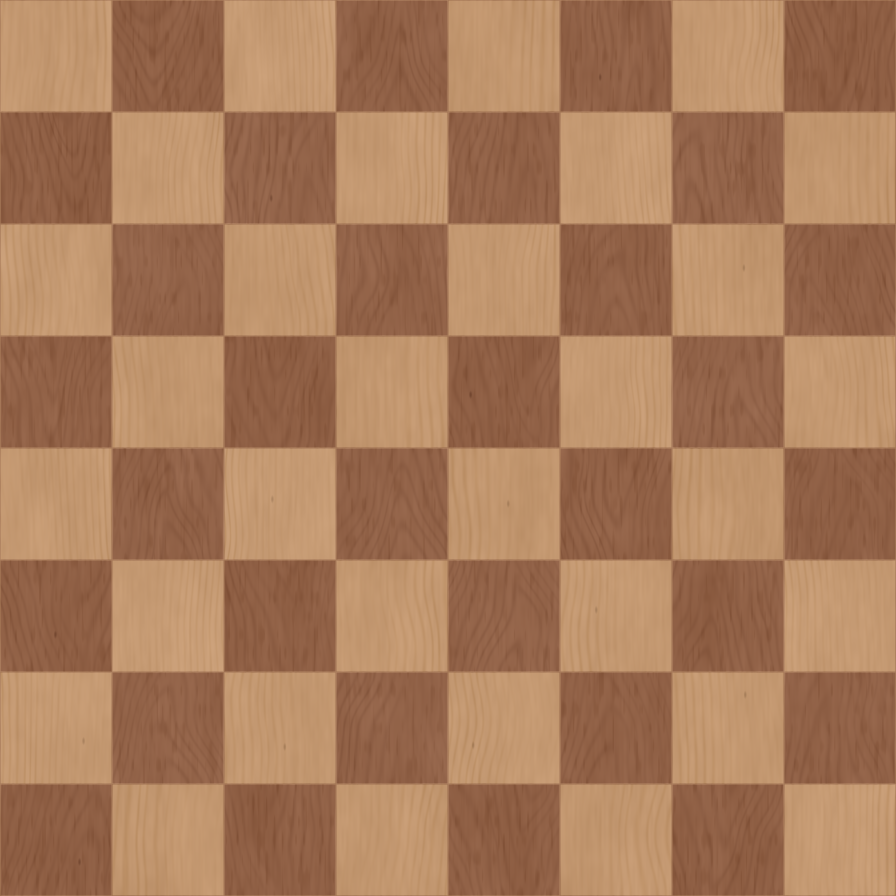
Reproduce this texture procedurally as a three.js fragment shader.

```glsl
// Wooden checkerboard of 8 by 8 veneer squares, pale maple against brown walnut.
// Each square cuts its own piece of grain: warped cone rings plus stretched
// value noise for fibres and pores. Square indices wrap, so the board tiles.

varying vec2 vUv;

const float SQUARES = 8.0;       // squares across and down
const float EDGE = 0.012;        // joint softness, in squares
const vec3 MAPLE = vec3(0.765, 0.595, 0.440);
const vec3 MAPLE_GRAIN = vec3(0.040, 0.046, 0.062);
const vec3 WALNUT = vec3(0.562, 0.376, 0.272);
const vec3 WALNUT_GRAIN = vec3(0.050, 0.046, 0.040);
const vec3 FLECK = vec3(0.14, 0.12, 0.10);
const float MAPLE_RINGS = 85.0;  // ring phase per square
const float WALNUT_RINGS = 75.0;
const float TINT = 0.020;        // tone shift between squares
const float MOTTLE = 0.045;      // broad cloudiness
const float FIBRE = 0.034;       // fine vertical streaks
const float PORES = 0.030;       // short dark pores in walnut

float hash(vec2 p) {
  vec3 q = fract(p.xyx * 0.1031);
  q += dot(q, q.yzx + 33.33);
  return fract((q.x + q.y) * q.z);
}

float noise(vec2 p) {
  vec2 i = floor(p);
  vec2 f = fract(p);
  f = f * f * (3.0 - 2.0 * f);
  float low = mix(hash(i), hash(i + vec2(1.0, 0.0)), f.x);
  float high = mix(hash(i + vec2(0.0, 1.0)), hash(i + 1.0), f.x);
  return mix(low, high, f.y);
}

// Soft growth lines, centred on zero
float ringLines(float radius, float rings, float offset) {
  float phase = radius * rings + 5.0 * noise(vec2(radius * 8.0 + offset, offset));
  return pow(0.5 + 0.5 * sin(phase), 3.0) - 0.31;
}

// Nearly straight grain, stronger toward one side
vec3 maple(vec2 f, vec2 p, vec4 seed) {
  float warp = 0.12 * (noise(p * vec2(1.5, 1.8)) - 0.5);
  float radius = f.x + warp + 0.12 * (seed.z - 0.5) * f.y;
  float side = seed.x < 0.5 ? f.x : 1.0 - f.x;
  float strength = mix(0.15, 0.75, smoothstep(0.2, 1.0, side));
  strength *= 0.5 + noise(p * vec2(4.0, 1.0));
  float lines = ringLines(radius, MAPLE_RINGS * (0.75 + 0.5 * seed.w), seed.y * 40.0);
  return MAPLE - MAPLE_GRAIN * lines * strength;
}

// Cathedral arches: a cone cut lengthwise, with pores
vec3 walnut(vec2 f, vec2 p, vec4 seed) {
  float warp = 0.20 * (noise(p * vec2(2.5, 2.0)) - 0.5);
  float x = f.x - mix(0.2, 0.8, seed.x) + warp;
  float slope = mix(0.12, 0.30, seed.z) * (seed.w < 0.25 ? -1.0 : 1.0);
  float radius = sqrt(x * x + 0.006) + slope * f.y;
  float strength = 0.15 + 0.65 * noise(p * vec2(3.0, 1.6) + 9.0);
  float lines = ringLines(radius, WALNUT_RINGS, seed.y * 40.0);
  float pores = smoothstep(0.62, 0.95, noise(p * vec2(42.0, 6.0) + 5.0));
  return WALNUT - WALNUT_GRAIN * lines * strength - PORES * (pores - 0.12);
}

void main() {
  vec2 board = vUv * SQUARES;
  vec2 id = mod(floor(board), SQUARES);
  vec2 f = fract(board);
  vec4 seed = vec4(hash(id + 3.7), hash(id + 17.3), hash(id + 41.9), hash(id + 73.1));
  vec2 p = f + floor(seed.xy * 60.0) + id * 3.0;

  // Alternate the woods, blending halfway at each joint
  vec2 border = smoothstep(vec2(0.0), vec2(EDGE), min(f, 1.0 - f));
  float parity = mod(id.x + id.y, 2.0) * 2.0 - 1.0;
  float pale = 0.5 + 0.5 * parity * border.x * border.y;
  vec3 color = mix(walnut(f, p, seed), maple(f, p, seed), pale);

  // Tone of the square, cloudy figure and fine fibres
  float cloud = 0.6 * noise(p * vec2(3.0, 1.4) + 2.0) + 0.4 * noise(p * vec2(7.0, 3.0));
  float fibre = 0.6 * noise(p * vec2(50.0, 4.0)) + 0.4 * noise(p * vec2(24.0, 9.0) + 7.0);
  color += TINT * (seed.w - 0.5) * vec3(1.0, 1.1, 1.2);
  color += MOTTLE * (cloud - 0.5);
  color += FIBRE * (fibre - 0.5);

  // A small dark fleck in a few squares
  vec2 spot = (f - mix(vec2(0.2), vec2(0.8), seed.yz)) / vec2(0.018, 0.045);
  float fleck = step(0.82, seed.x) * (1.0 - smoothstep(0.1, 1.0, length(spot)));
  color -= FLECK * fleck * 0.7;

  gl_FragColor = vec4(color, 1.0);
}
```
